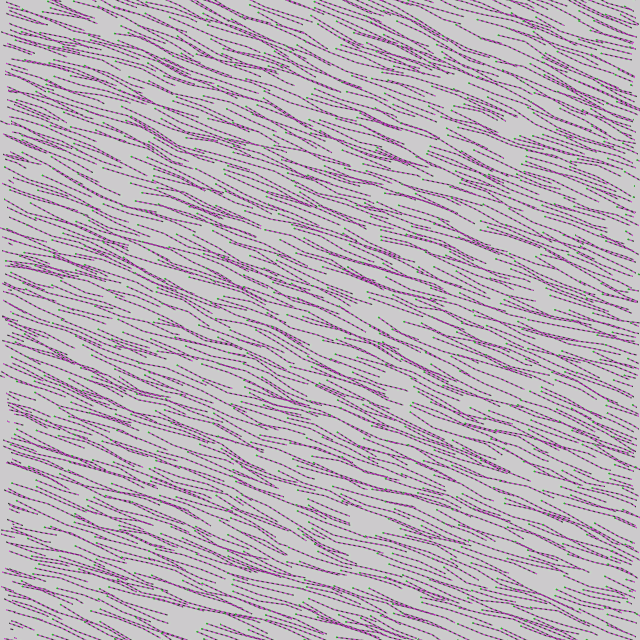
Reproduce this pattern procedurally as a WebGL 1 fragment shader.

```glsl
precision highp float;
// Short dark streamlines drifting down to the right on a grey ground, each
// dashed with magenta and opened by a green dot. Lines start in jittered cells
// of a tilted grid and take straight hops along a noisy angle field.

uniform vec2 u_resolution;

const vec3 GROUND  = vec3(0.800, 0.793, 0.800);
const vec3 HALO    = vec3(0.775, 0.842, 0.775);
const vec3 INK     = vec3(0.01, 0.01, 0.01);
const vec3 DASH    = vec3(0.86, 0.0, 0.86);
const vec3 START   = vec3(0.10, 0.85, 0.10);

const float TILT         = -0.37;   // mean direction, radians
const float FIELD_SPREAD = 0.26;    // angle range shared by neighbours
const float HOP_SPREAD   = 0.32;    // angle range of each single hop
const float FIELD_SCALE  = 17.0;    // noise cells per canvas
const vec2  CELL         = vec2(0.125, 0.0080); // along, across the lines
const float HOP          = 0.043;   // straight run between bends
const float INK_WIDTH    = 0.0012;
const float DASH_WIDTH   = 0.0013;
const float DASH_PERIOD  = 0.0080;
const float DASH_SHARE   = 0.42;    // magenta part of each period
const float HALO_WIDTH   = 0.0080;
const float START_RADIUS = 0.0010;
const float EDGE_MARGIN  = 0.022;   // ragged border at left and right
const float SOFTNESS     = 1.15;    // edge blur relative to 1/512 of the canvas

const int ROWS = 5;                 // neighbour rows searched each way
const int HOPS = 4;

float hash(vec2 p) {
  vec3 q = fract(vec3(p.xyx) * 0.1031);
  q += dot(q, q.yzx + 33.33);
  return fract((q.x + q.y) * q.z);
}

float noise(vec2 p) {
  vec2 i = floor(p);
  vec2 f = fract(p);
  f = f * f * (3.0 - 2.0 * f);
  vec2 e = vec2(1.0, 0.0);
  return mix(mix(hash(i), hash(i + e.xy), f.x),
             mix(hash(i + e.yx), hash(i + e.xx), f.x), f.y);
}

vec2 direction(float angle) {
  return vec2(cos(angle), sin(angle));
}

// Soft share of a shape at signed distance d.
float coverage(float d, float blur) {
  return clamp(0.5 - d / blur, 0.0, 1.0);
}

// Marks of one streamline, x: ink, y: dashes, z: start dot, w: halo.
vec4 streamline(vec2 uv, vec2 id, vec2 start, float blur) {
  float len = CELL.x * mix(0.55, 1.35, hash(id + 91.0));
  vec2 p = start;
  vec4 marks = vec4(0.0);
  marks.z = coverage(length(uv - start) - START_RADIUS, blur);

  for (int k = 0; k < HOPS; k++) {
    float travelled = float(k) * HOP;
    float run = min(len - travelled, HOP);
    if (run <= 0.0) break;
    float shared = (noise(p * FIELD_SCALE + 40.0) - 0.5) * FIELD_SPREAD;
    float own = (hash(id + vec2(57.0, 131.0 * float(k + 1))) - 0.5) * HOP_SPREAD;
    vec2 dir = direction(TILT + shared + own);
    vec2 rel = uv - p;
    float along = dot(rel, dir);
    float d = length(rel - dir * clamp(along, 0.0, run));
    // Offset along the line to the nearest dash centre
    float phase = (along + travelled) / DASH_PERIOD;
    float offset = abs(fract(phase) - 0.5) * DASH_PERIOD;
    float dash = coverage(offset - 0.5 * DASH_SHARE * DASH_PERIOD, blur);
    marks.x = max(marks.x, coverage(d - 0.5 * INK_WIDTH, blur) * (1.0 - dash));
    marks.y = max(marks.y, coverage(d - 0.5 * DASH_WIDTH, blur) * dash);
    marks.w = max(marks.w, coverage(d - 0.5 * HALO_WIDTH, blur) * dash);
    p += dir * HOP;
  }
  // Trim each line at its own distance from the side borders
  float trim = EDGE_MARGIN * hash(id + 23.0);
  return marks * step(trim, uv.x) * step(uv.x, 1.0 - 0.6 * trim);
}

void main() {
  vec2 uv = gl_FragCoord.xy / u_resolution;
  float pixel = 1.0 / min(u_resolution.x, u_resolution.y);
  float blur = max(SOFTNESS / 512.0, pixel);
  vec2 axis = direction(TILT);
  vec2 normal = vec2(-axis.y, axis.x);
  vec2 grid = vec2(dot(uv, axis), dot(uv, normal)) / CELL;
  float homeRow = floor(grid.y);

  vec4 marks = vec4(0.0);
  for (int j = -ROWS; j <= ROWS; j++) {
    float row = homeRow + float(j);
    float shift = hash(vec2(row + 300.0, 7.0));
    float column = floor(grid.x - shift);
    for (int i = -1; i <= 0; i++) {
      vec2 id = vec2(column + float(i), row) + 200.0;
      vec2 jitter = vec2(0.6 * hash(id), 0.25 + 0.5 * hash(id + 11.0));
      vec2 cell = (vec2(column + float(i) + shift, row) + jitter) * CELL;
      vec2 start = axis * cell.x + normal * cell.y;
      marks = max(marks, streamline(uv, id, start, blur));
    }
  }

  // Layers from the ground up
  vec3 color = mix(GROUND, HALO, marks.w);
  color = mix(color, INK, marks.x);
  color = mix(color, DASH, marks.y);
  color = mix(color, START, marks.z);
  gl_FragColor = vec4(color, 1.0);
}
```
